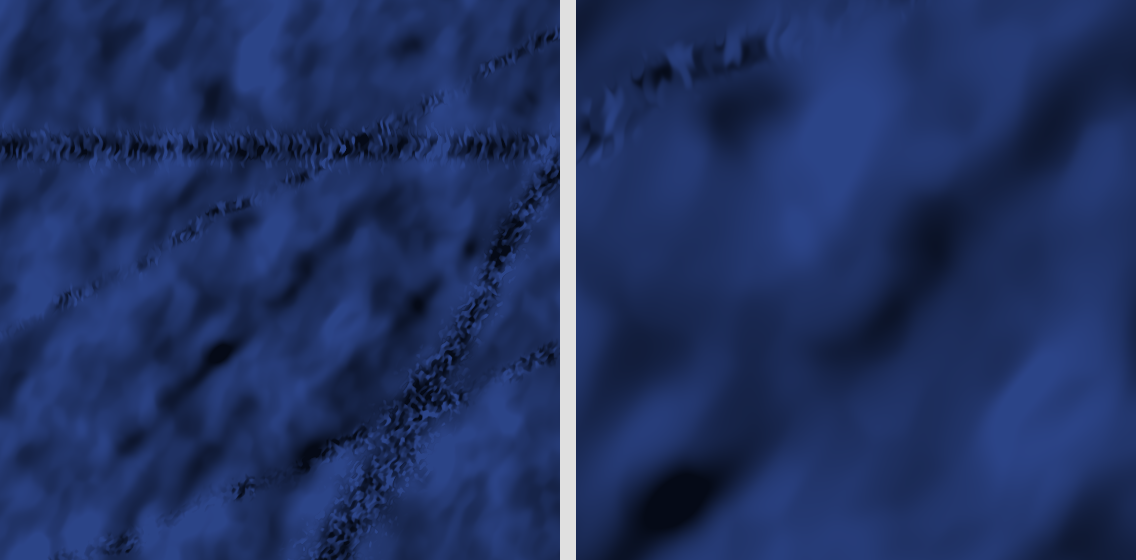
Left: the whole. Right: its middle third, enlarged.
A Shadertoy shader for this texture:

```glsl
const vec3 SHADOW_NAVY = vec3(0.02, 0.04, 0.09);
const vec3 LIT_BLUE = vec3(0.17, 0.265, 0.53);

vec3 hash3(vec2 cell) {
    vec3 q = vec3(dot(cell, vec2(127.1, 311.7)),
                  dot(cell, vec2(269.5, 183.3)),
                  dot(cell, vec2(419.2, 371.9)));
    return fract(sin(q) * 43758.5);
}

// Cellular noise with soft borders: blends the random tones of nearby points
float softCells(vec2 p) {
    vec2 cell = floor(p);
    float toneSum = 0.0, weightSum = 0.0;
    for (int y = -1; y <= 1; y++)
    for (int x = -1; x <= 1; x++) {
        vec2 neighbour = cell + vec2(x, y);
        vec3 h = hash3(neighbour);
        vec2 toPoint = neighbour + 0.15 + 0.7 * h.xy - p;
        float weight = exp(-4.5 * dot(toPoint, toPoint));
        toneSum += weight * h.z;
        weightSum += weight;
    }
    return toneSum / weightSum;
}

vec2 rotate(vec2 p, float angle) {
    float c = cos(angle), s = sin(angle);
    return vec2(c * p.x + s * p.y, c * p.y - s * p.x);
}

// Layered sines that bend straight shapes
vec2 wobble(vec2 p, float frequency, float amount) {
    vec2 bend = sin(p.yx * frequency + vec2(0.7, 2.1))
              + 0.5 * sin(p.yx * frequency * 2.3 + p * frequency + vec2(4.0, 1.3));
    return p + amount * bend;
}

// Cells stretched along the given angle
float folds(vec2 p, float angle, vec2 frequency) {
    return softCells(rotate(p, angle) * frequency + 17.0);
}

// Blurred dark crease between two points
float crease(vec2 p, vec2 a, vec2 b, float width) {
    vec2 ab = b - a;
    float along = clamp(dot(p - a, ab) / dot(ab, ab), 0.0, 1.0);
    float d = length(p - a - along * ab) / width;
    return exp(-d * d);
}

// Ragged band around a signed distance
float band(float d, float width) {
    float x = d / width;
    return exp(-x * x * x * x);
}

// Darkening made of short grainy strokes
float stitch(float mask, float grain, float depth) {
    return mask * (0.16 + depth * (0.5 - grain));
}

void mainImage(out vec4 fragColor, in vec2 fragCoord) {
    vec2 p = fragCoord / iResolution.xy;
    vec2 bent = wobble(p, 23.0, 0.006);

    // Cloth: upright folds above, slanted folds below
    float upright = folds(bent, 1.4, vec2(6.0, 15.0));
    float slanted = folds(bent, 0.76, vec2(5.0, 15.0));
    float slantShare = smoothstep(0.82, 0.58, p.y) * (1.0 - 0.6 * smoothstep(0.75, 0.95, p.x));
    float mottle = folds(bent, 1.0, vec2(14.0, 23.0));
    float fineMottle = folds(bent, 1.2, vec2(28.0, 44.0));
    float tone = 0.72 + 0.5 * (mix(upright, slanted, slantShare) - 0.5)
               + 0.48 * (mottle - 0.5) + 0.24 * (fineMottle - 0.5);

    // Long slanted creases
    float creases = 0.55 * crease(bent, vec2(0.75, 0.47), vec2(0.84, 0.56), 0.020)
                  + 0.40 * crease(bent, vec2(0.52, 0.25), vec2(0.74, 0.45), 0.019)
                  + 0.36 * crease(bent, vec2(0.18, 0.16), vec2(0.40, 0.36), 0.021)
                  + 0.36 * crease(bent, vec2(0.40, 0.36), vec2(0.69, 0.67), 0.021)
                  + 0.36 * crease(bent, vec2(0.31, 0.09), vec2(0.45, 0.28), 0.024)
                  + 0.38 * crease(bent, vec2(0.54, 0.19), vec2(0.76, 0.30), 0.021);
    tone -= creases * (0.45 + 0.75 * (1.0 - mottle));

    // Small dents
    tone -= 0.48 * crease(bent, vec2(0.43, 0.59), vec2(0.45, 0.61), 0.022);
    tone -= 0.40 * crease(bent, vec2(0.71, 0.905), vec2(0.74, 0.92), 0.020);
    tone -= 0.40 * crease(bent, vec2(0.93, 0.80), vec2(0.95, 0.82), 0.020);

    // Stroke grain for the seams
    vec2 frayed = wobble(p, 90.0, 0.0025);
    float strokes = folds(frayed, 1.57, vec2(70.0, 185.0));
    float crumbs = folds(frayed, 1.0, vec2(120.0, 180.0));
    float gaps = smoothstep(0.38, 0.62, folds(p, 0.5, vec2(17.0, 9.0)));
    float fray = 0.5 + strokes;

    // Level seam
    float level = p.y - 0.738;
    tone -= stitch(band(level, 0.029 * fray), strokes, 1.1);
    tone -= 0.10 * band(level + 0.006, 0.016);

    // Thin rising seams, broken into runs
    float upper = (bent.y - 0.40 - 0.54 * bent.x) * 0.88;
    float lower = (bent.y + 0.06 - 0.43 * bent.x) * 0.92;
    tone -= stitch(band(upper, 0.013 * fray) * (0.2 + 0.8 * gaps), strokes, 1.1);
    tone -= stitch(band(lower, 0.016 * fray) * (0.25 + 0.75 * gaps), crumbs, 1.0);

    // Steep seam, spreading and fading downwards
    float steep = (bent.x - 0.59 - 0.57 * bent.y) * 0.87;
    float spread = mix(0.050, 0.026, smoothstep(0.15, 0.5, p.y));
    float top = smoothstep(0.78, 0.68, p.y);
    float steepMask = band(steep, spread * (0.5 + crumbs)) * top;
    tone -= stitch(steepMask, crumbs, 1.15);
    tone -= 0.18 * band(steep, 0.017) * smoothstep(0.25, 0.5, p.y) * top;

    fragColor = vec4(mix(SHADOW_NAVY, LIT_BLUE, clamp(tone, 0.0, 1.0)), 1.0);
}
```
